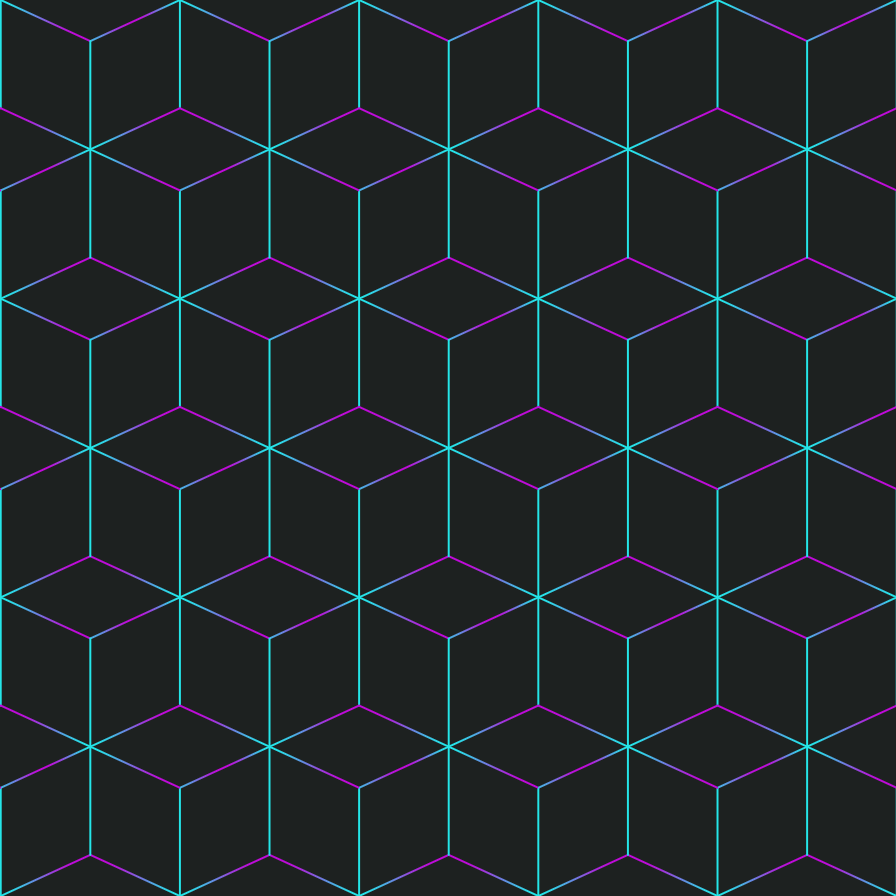
This pattern is drawn by a Shadertoy shader. Its source:

```glsl
// Draws a wireframe of stacked cubes with cyan to magenta lines on charcoal.

const vec3 CYAN = vec3(0.14, 0.90, 0.91);
const vec3 MAGENTA = vec3(0.75, 0.04, 0.85);

// Distance to the segment from the origin to tip (x), position along it (y)
vec2 spoke(vec2 p, vec2 tip) {
    float t = clamp(dot(p, tip) / dot(tip, tip), 0.0, 1.0);
    return vec2(length(p - tip * t), t);
}

float lineCoverage(float dist, float pixel) {
    return clamp((0.0011 - dist) / pixel + 0.5, 0.0, 1.0);
}

// Blends the six spokes around each hub of one rectangular lattice
vec3 drawHubs(vec3 color, vec2 p, float pixel) {
    vec2 period = vec2(1.0 / 5.0, 1.0 / 3.0);
    vec2 q = p - period * round(p / period);

    // Four slanted spokes, folded into one quadrant
    vec2 slanted = spoke(abs(q), vec2(0.1, 0.0459));
    float t = slanted.y;
    float magentaAmount = smoothstep(0.0, 0.85, t);
    // The lower left spoke turns back to blue at its tip
    if (q.x < 0.0 && q.y < 0.0) {
        magentaAmount = smoothstep(0.0, 0.5, t) * (1.0 - 0.75 * smoothstep(0.55, 1.0, t));
    }
    vec3 slantedColor = mix(CYAN, MAGENTA, magentaAmount);
    color = mix(color, slantedColor, lineCoverage(slanted.x, pixel));

    // Two upright spokes
    vec2 upright = spoke(abs(q), vec2(0.0, 0.1207));
    return mix(color, CYAN, lineCoverage(upright.x, pixel));
}

void mainImage(out vec4 fragColor, in vec2 fragCoord) {
    float pixel = 1.0 / iResolution.y;
    vec2 p = fragCoord * pixel - vec2(0.0008, 0.0);

    // Two interleaved lattices, offset by half a period
    vec3 color = vec3(0.115, 0.130, 0.127);
    color = drawHubs(color, p, pixel);
    color = drawHubs(color, p - vec2(0.1, 1.0 / 6.0), pixel);

    fragColor = vec4(color, 1.0);
}
```
